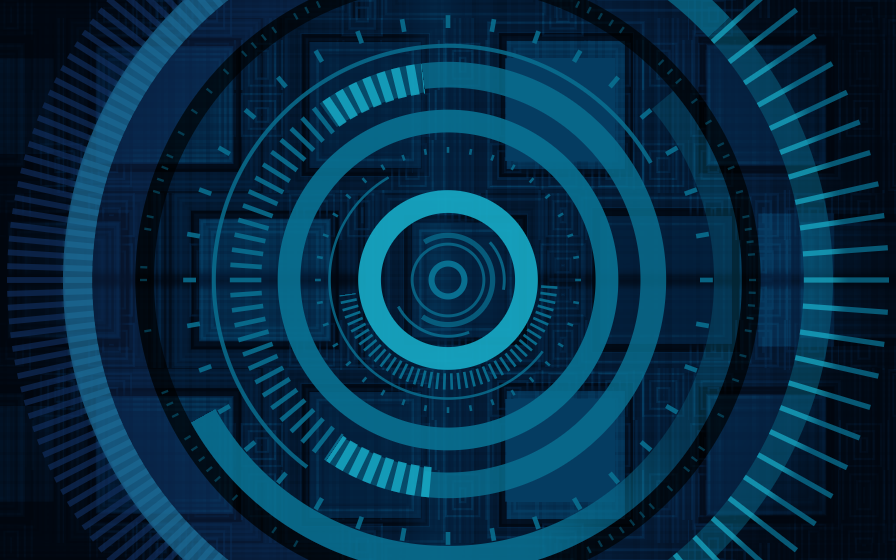
Give the GLSL for this background, as a Shadertoy shader.

```glsl
// Concentric cyan instrument dials glowing over a dark circuit board.
#define UNITS 480.0                      // canvas height in design units
#define TILE vec2(172.0, 150.0)          // circuit panel spacing
#define INK vec3(0.004, 0.022, 0.055)
#define NAVY vec3(0.012, 0.115, 0.225)
#define BLUE vec3(0.020, 0.235, 0.380)
#define TEAL vec3(0.035, 0.450, 0.580)
#define CYAN vec3(0.090, 0.660, 0.770)
#define STEEL vec3(0.110, 0.420, 0.590)
#define VIOLET vec3(0.070, 0.190, 0.390)

float aa; // width of one pixel in design units

float hash(vec2 p) {
    vec3 q = fract(vec3(p.xyx) * 0.1031);
    q += dot(q, q.yzx + 33.33);
    return fract((q.x + q.y) * q.z);
}

float band(float x, float lo, float hi) {
    return clamp((x - lo) / aa + 0.5, 0.0, 1.0) * clamp((hi - x) / aa + 0.5, 0.0, 1.0);
}

// Angular window in degrees, counterclockwise, edges softened by radius.
float arc(vec2 polar, float from, float to) {
    float s = mod(polar.y - from, 360.0);
    float toLength = radians(1.0) * polar.x;
    return band(s * toLength, 0.0, (to - from) * toLength);
}

float ring(vec2 polar, float lo, float hi) {
    return band(polar.x, lo, hi);
}

// Radial dashes, one for each step in degrees.
float ticks(vec2 polar, float lo, float hi, float stepDeg, float width) {
    float s = mod(polar.y + 0.5 * stepDeg, stepDeg) - 0.5 * stepDeg;
    return ring(polar, lo, hi) * band(radians(s) * polar.x, -0.5 * width, 0.5 * width);
}

float boxDistance(vec2 p, vec2 halfSize) {
    vec2 d = abs(p) - halfSize;
    return max(d.x, d.y);
}

// Brightness of staggered panels and the nested traces around them.
float circuit(vec2 p) {
    float row = floor(p.y / TILE.y + 0.5);
    float x = p.x + 157.0 + 0.5 * TILE.x * mod(row, 2.0);
    float column = floor(x / TILE.x + 0.5);
    vec2 id = vec2(column + 20.0, abs(row) + 3.0);
    vec2 q = vec2(x - TILE.x * column, p.y - TILE.y * row);
    float d = boxDistance(q, vec2(50.0 + 14.0 * hash(id), 52.0 + 8.0 * hash(id + 7.0)));

    float panel = 0.30 + 0.30 * hash(id + 3.0);
    float level = mix(panel, 0.24, smoothstep(-aa, aa, d));
    float traceId = floor(d / 4.5);
    float trace = band(mod(d, 4.5), 1.0, 3.2) * smoothstep(-26.0, -8.0, d);
    level += trace * (hash(vec2(traceId + 40.0, id.x)) - 0.35) * 0.42;
    level *= 1.0 - 0.75 * band(abs(d + 1.0), -1.0, 3.5);

    // Smaller nested squares fill the gaps.
    vec2 folded = vec2(p.x, abs(p.y)) + 9.0;
    vec2 chip = floor(folded / 43.0);
    vec2 c = mod(folded, 43.0) - 21.5;
    float e = boxDistance(c, vec2(8.0 + 10.0 * hash(chip + 60.0), 16.0));
    float shown = step(0.45, hash(chip + 90.0)) * smoothstep(-8.0, 4.0, d);
    level += shown * band(mod(e, 6.0), 1.0, 2.8) * 0.20;
    return level;
}

vec3 board(vec2 p, float r) {
    float level = circuit(p);
    vec2 m = vec2(p.x, abs(p.y));
    level += 0.55 * band(m.x, 49.0, 143.0) * band(m.y, 102.0, 190.0);
    level += 0.45 * band(m.x, 266.0, 331.0) * band(m.y, -1.0, 57.0);
    level += 0.30 * band(m.x, -400.0, -338.0) * band(m.y, 108.0, 190.0);
    level += 0.16 * exp(-pow((p.x + 12.0) / 22.0, 2.0));
    // Dark horizontal channel and a fine woven grain.
    level *= 1.0 - 0.55 * exp(-pow(p.y / 7.0, 2.0)) * step(70.0, abs(p.x));
    level *= 0.88 + 0.24 * hash(vec2(floor(p.x / 3.0) + 300.0, 5.0));
    level *= 0.92 + 0.16 * hash(vec2(9.0, floor(p.y / 2.5) + 300.0));
    level *= mix(1.25, 0.30, smoothstep(230.0, 400.0, r));
    vec3 col = mix(INK, NAVY, smoothstep(0.0, 0.42, level));
    return mix(col, BLUE, smoothstep(0.35, 1.0, level));
}

void mainImage(out vec4 fragColor, in vec2 fragCoord) {
    aa = UNITS / iResolution.y;
    vec2 p = (fragCoord - 0.5 * iResolution.xy) * aa;
    float r = length(p);
    vec2 g = vec2(r, degrees(atan(p.y, p.x + 1e-4)));
    float leftSide = smoothstep(60.0, -160.0, p.x);
    vec3 col = board(p, r);

    // Outer rim and its long rays.
    col = mix(col, VIOLET, ring(g, 268.0, 305.0) * mix(0.12, 0.32, leftSide));
    float topRight = arc(g, 43.0, 90.0);
    col = mix(col, mix(TEAL, STEEL, leftSide), ring(g, 305.0, 330.0) * mix(0.42, 0.72, max(leftSide, topRight)));
    float leftRays = ticks(g, 305.0, 378.0, 1.8, 5.0) * arc(g, 128.0, 232.0);
    col = mix(col, mix(STEEL, VIOLET, smoothstep(327.0, 333.0, r)), leftRays * 0.6);
    float rightRays = ticks(g, 305.0, 378.0, 4.2, 4.5) * arc(g, -52.0, 44.0);
    col = mix(col, mix(CYAN, TEAL, smoothstep(328.0, 345.0, r)), rightRays * 0.75);

    // Dark track with scattered dashes, then the broad open arc.
    col *= 1.0 - 0.65 * ring(g, 252.0, 268.0);
    float dash = step(0.4, hash(vec2(floor(g.y / 2.4 + 0.5) + 200.0, 2.0)));
    col = mix(col, TEAL, ticks(g, 258.0, 264.0, 2.4, 2.0) * dash * 0.45);
    float sweep = mod(g.y - 209.0, 360.0);
    float fade = mix(0.85, 0.28, smoothstep(75.0, 120.0, sweep));
    col = mix(col, TEAL, ring(g, 228.0, 252.0) * arc(g, 209.0, 400.0) * fade);
    col = mix(col, TEAL, ticks(g, 216.0, 227.0, 10.0, 4.0) * 0.85);
    col = mix(col, TEAL, ring(g, 199.0, 202.5) * arc(g, 30.0, 233.0) * 0.8);

    // Middle dial: solid right half, ticked left half.
    col = mix(col, TEAL, ring(g, 165.0, 187.0) * arc(g, -97.0, 97.0) * 0.78);
    float bright = arc(g, 97.0, 126.0) + arc(g, 236.0, 265.0);
    col = mix(col, TEAL, ring(g, 162.0, 187.0) * bright * 0.5);
    col = mix(col, CYAN, ticks(g, 161.0, 187.0, 4.0, 7.5) * bright * 0.85);
    col = mix(col, TEAL, ticks(g, 160.0, 187.0, 4.0, 4.0) * arc(g, 126.0, 236.0) * 0.85);
    col = mix(col, TEAL, ring(g, 126.5, 146.0) * 0.88);

    // Inner dial.
    col = mix(col, TEAL, ticks(g, 109.0, 114.0, 10.0, 2.2) * 0.8);
    col = mix(col, TEAL, ring(g, 100.5, 102.7) * arc(g, 120.0, 323.0) * 0.8);
    col = mix(col, TEAL, ticks(g, 80.0, 94.0, 4.0, 2.3) * arc(g, 188.0, 357.0) * 0.9);
    col = mix(col, CYAN, ring(g, 57.5, 77.0) * 0.92);
    col = mix(col, TEAL, ring(g, 47.0, 49.5) * (arc(g, 208.0, 292.0) + arc(g, -10.0, 42.0)) * 0.8);
    col = mix(col, TEAL, ring(g, 36.0, 40.5) * arc(g, -125.0, 122.0) * 0.7);
    col = mix(col, TEAL, ring(g, 29.5, 32.0) * 0.75);
    col = mix(col, TEAL, ring(g, 11.5, 16.7) * 0.95);

    fragColor = vec4(col, 1.0);
}
```
